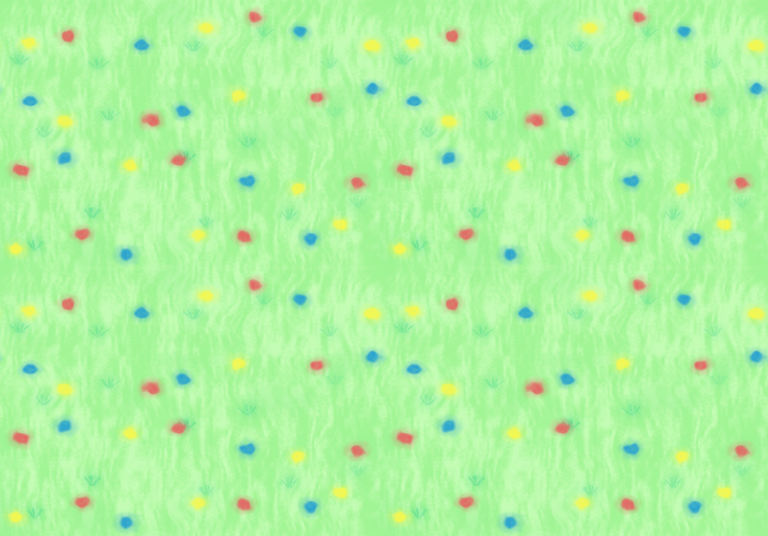
This pattern is drawn by a WebGL 2 fragment shader. Its source:

```glsl
#version 300 es
precision highp float;
// Crayon meadow: soft red, blue and yellow flower dots over streaky grass, tiled 2 x 2.
uniform vec2 u_resolution;
out vec4 fragColor;

float rand(vec2 p) {
    return fract(sin(dot(p, vec2(127.1, 311.7))) * 43758.5453);
}

// Value noise over the tile; wraps every "count" cells
float noise(vec2 t, vec2 count) {
    vec2 p = t * count, i = floor(p), f = p - i;
    f = f * f * (3.0 - 2.0 * f);
    vec2 a = mod(i, count), b = mod(i + 1.0, count);
    return mix(mix(rand(a), rand(vec2(b.x, a.y)), f.x),
               mix(rand(vec2(a.x, b.y)), rand(b), f.x), f.y);
}

float segmentDistance(vec2 p, vec2 a, vec2 b) {
    vec2 ab = b - a;
    return length(p - a - ab * clamp(dot(p - a, ab) / dot(ab, ab), 0.0, 1.0));
}

// Offset from the jittered centre of a wrapped grid cell, in tile heights
vec2 scatterOffset(vec2 t, vec2 cell, vec2 count, float seed, float aspect) {
    vec2 id = mod(cell, count) + seed;
    vec2 jitter = vec2(rand(id), rand(id + 17.3)) - 0.5;
    return (t * count - cell - 0.5 - jitter * 0.66) / count * vec2(aspect, 1.0);
}

vec3 grass(vec2 t) {
    vec2 bent = t + vec2(0.035 * (noise(t, vec2(13.0, 9.0)) - 0.5), 0.0);
    float fibre = noise(bent, vec2(120.0, 26.0));
    float blade = noise(bent + 0.37, vec2(58.0, 11.0));
    float patches = noise(t, vec2(11.0, 7.0));
    float grain = noise(t, vec2(190.0, 130.0));
    float tone = 0.33 * fibre + 0.33 * blade + 0.2 * patches + 0.14 * grain;
    vec3 color = mix(vec3(0.63, 0.96, 0.58), vec3(0.77, 0.99, 0.71), smoothstep(0.25, 0.78, tone));
    float shade = smoothstep(0.62, 0.95, noise(t + 0.21, vec2(9.0, 7.0)));
    return mix(color, vec3(0.57, 0.93, 0.57), 0.35 * shade * (0.5 + 0.5 * fibre));
}

// Darker tufts: a hazy smudge with a fan of thin blades
float tufts(vec2 t, float aspect) {
    vec2 count = vec2(5.0, 3.0);
    float cover = 0.0;
    for (int y = -1; y <= 1; y++)
    for (int x = -1; x <= 1; x++) {
        vec2 cell = floor(t * count) + vec2(x, y);
        vec2 id = mod(cell, count);
        vec2 d = scatterOffset(t, cell, count, 41.0, aspect);
        float strength = 0.4 + 0.6 * rand(id + 5.7);
        float haze = exp(-dot(d * vec2(0.8, 1.0), d) / 0.0011);
        float blades = 0.0;
        for (int k = -2; k <= 2; k++) {
            float lean = float(k) + rand(id + float(k) * 3.1) - 0.5;
            vec2 tip = vec2(lean * 0.016, 0.036 - 0.005 * abs(lean));
            float dist = segmentDistance(d + vec2(0.0, 0.018), vec2(lean * 0.003, 0.0), tip);
            blades = max(blades, 1.0 - smoothstep(0.0005, 0.0055, dist));
        }
        cover = max(cover, strength * (0.42 * haze + 0.4 * blades));
    }
    return cover;
}

void main() {
    vec2 t = fract(gl_FragCoord.xy / u_resolution * 2.0);
    float aspect = u_resolution.x / u_resolution.y;
    float grain = noise(t, vec2(150.0, 100.0));
    float wobble = noise(t + 0.13, vec2(70.0, 48.0)) - 0.5;

    vec3 color = grass(t);
    color = mix(color, vec3(0.36, 0.87, 0.57), tufts(t, aspect) * (0.7 + 0.5 * grain));

    // Faint pale seam where the tiles meet
    float seam = exp(-pow(min(t.y, 1.0 - t.y) / 0.008, 2.0));
    color = mix(color, vec3(0.77, 0.98, 0.72), 0.25 * seam * noise(t, vec2(17.0, 30.0)));

    // Flower dots: 28 per tile, colours cycling along the grid diagonals
    vec2 count = vec2(7.0, 4.0);
    for (int y = -1; y <= 1; y++)
    for (int x = -1; x <= 1; x++) {
        vec2 cell = floor(t * count) + vec2(x, y);
        vec2 id = mod(cell, count);
        vec2 d = scatterOffset(t, cell, count, 3.0, aspect);
        float kind = mod(id.x + id.y, 3.0);
        vec3 petal = kind < 0.5 ? vec3(0.96, 0.97, 0.31)
                   : kind < 1.5 ? vec3(0.89, 0.40, 0.39) : vec3(0.17, 0.64, 0.81);
        float size = 0.94 + 0.14 * rand(id + 9.2);
        float r = length(d * vec2(0.87, 1.08)) / size + 0.012 * wobble;
        float core = 1.0 - smoothstep(0.013, 0.034, r);
        float halo = 0.3 * (1.0 - smoothstep(0.02, 0.052, r));
        color = mix(color, petal, max(core, halo) * (0.84 + 0.16 * grain));
    }
    fragColor = vec4(color, 1.0);
}
```
